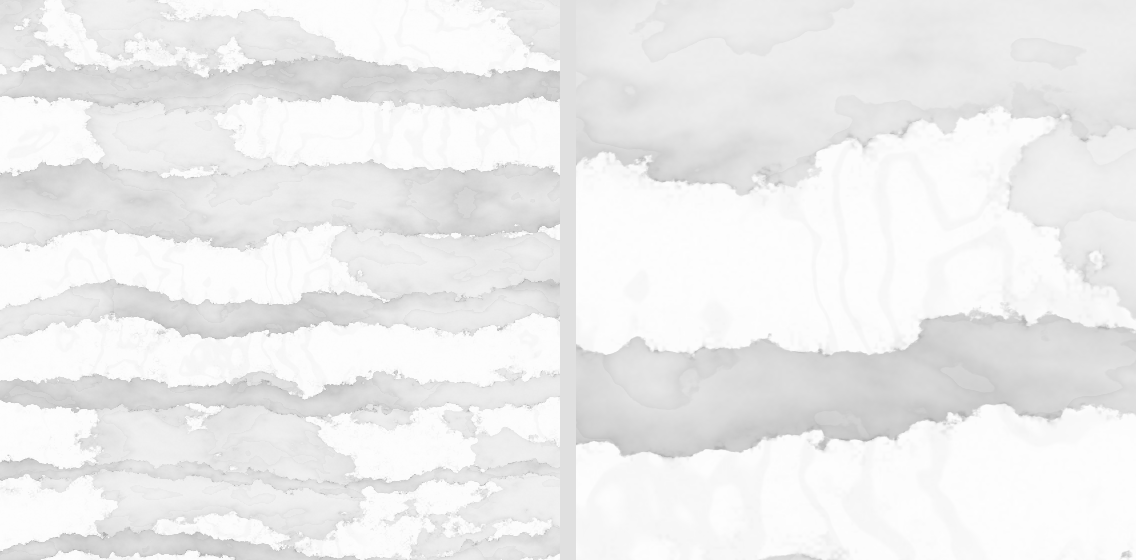
Left, the full canvas; right, a detail of the centre.
This texture is drawn by a Shadertoy shader. Its source:

```glsl
// Pale torn strata: ragged grey bands and shallow hollows between white shelves.
// Signed depths of bands and fbm hollows are roughened by fine noise, then
// shaded darker at their rims, with faint terraces, cracks and grain.

#define WHITE 0.992
#define BAND_DARK 0.83
#define BAND_LIGHT 0.93
#define HOLLOW_DARK 0.895
#define HOLLOW_LIGHT 0.945
#define WAVE_HEIGHT 0.11
#define RAGGED_HEIGHT 0.024
#define HOLLOW_LEVEL 0.59
#define CRACK_DARK 0.17
#define TERRACES 7.0
#define EDGE_SOFT 0.0012

// Centre height and half width of each grey band
const vec2 BANDS[6] = vec2[6](
    vec2(0.015, 0.020), vec2(0.153, 0.012), vec2(0.305, 0.023),
    vec2(0.450, 0.030), vec2(0.645, 0.058), vec2(0.850, 0.028));

float hash(vec2 p) {
    return fract(sin(dot(p, vec2(127.1, 311.7))) * 43758.5453);
}

float noise(vec2 p) {
    vec2 i = floor(p), f = fract(p);
    f = f * f * (3.0 - 2.0 * f);
    return mix(mix(hash(i), hash(i + vec2(1, 0)), f.x),
               mix(hash(i + vec2(0, 1)), hash(i + vec2(1, 1)), f.x), f.y);
}

float fbm(vec2 p) {
    float sum = 0.0, amplitude = 0.5;
    for (int i = 0; i < 5; i++) {
        sum += amplitude * noise(p);
        p = mat2(0.8, 0.6, -0.6, 0.8) * p * 2.03 + 17.3;
        amplitude *= 0.5;
    }
    return sum / 0.97;
}

// Positive inside a band, in canvas units
float bandDepth(float y) {
    float depth = -1.0;
    for (int i = 0; i < 6; i++)
        depth = max(depth, BANDS[i].y - abs(y - BANDS[i].x));
    return depth;
}

// Sawtooth steps, dark at the foot of each step
float terraceShade(float level) {
    float t = fract(level * TERRACES);
    return exp(-6.0 * t) * smoothstep(0.0, 0.04, t);
}

// Broken dark line along the rim where depth is zero
float crack(float depth, float breaks) {
    return CRACK_DARK * exp(-abs(depth) / 0.0014) * smoothstep(0.45, 0.8, breaks);
}

void mainImage(out vec4 fragColor, in vec2 fragCoord) {
    vec2 p = fragCoord / iResolution.y;

    // Shared noise fields
    vec2 warp = vec2(fbm(p * 7.0 + 3.1), fbm(p * 7.0 + 41.7)) - 0.5;
    vec2 q = p + 0.09 * warp;
    float ragged = (fbm(p * vec2(65.0, 80.0)) - 0.5) * RAGGED_HEIGHT;
    float grain = noise(p * 420.0);
    float breaks = 0.5 * grain + 0.5 * noise(p * 110.0 + 9.0);
    float core = fbm(q * vec2(3.5, 9.0) + 23.0);

    // Depths of bands and hollows
    float wave = (fbm(p * vec2(5.0, 4.0) + 61.0) - 0.5) * WAVE_HEIGHT;
    float band = bandDepth(p.y + wave) + ragged;
    float hollow = 0.13 * (fbm(q * vec2(4.0, 7.5) + 83.0) - HOLLOW_LEVEL) + 0.6 * ragged;

    // White shelves with faint swirls and grain near the rims
    float swirl = abs(fract(fbm(q * vec2(5.0, 4.0) + 7.0) * 9.0) - 0.5);
    float rim = exp(-max(-max(band, hollow), 0.0) / 0.012);
    float swirlShare = smoothstep(0.45, 0.65, noise(p * 5.0 + 31.0));
    float tone = WHITE - 0.02 * swirlShare * (1.0 - smoothstep(0.05, 0.16, swirl));
    tone -= 0.06 * rim * smoothstep(0.5, 0.95, breaks) + 0.01 * grain * rim;

    // Light hollows
    float steps = terraceShade(core + 2.0 * ragged);
    float hollowTone = mix(HOLLOW_DARK, HOLLOW_LIGHT, smoothstep(0.25, 0.6, core));
    hollowTone -= 0.04 * exp(-max(hollow, 0.0) / 0.005) + 0.035 * steps;
    tone = mix(tone, hollowTone, smoothstep(-EDGE_SOFT, EDGE_SOFT, hollow));
    tone -= 0.6 * crack(hollow, breaks) * (1.0 - smoothstep(0.0, 0.01, band));

    // Deep bands, lighter towards their middle
    float bandTone = mix(BAND_DARK, BAND_LIGHT, smoothstep(0.28, 0.66, core + 2.0 * band));
    bandTone -= 0.04 * exp(-max(band, 0.0) / 0.009) + 0.045 * steps;
    tone = mix(tone, bandTone, smoothstep(-EDGE_SOFT, EDGE_SOFT, band));
    tone -= crack(band, breaks);

    tone += 0.008 * (grain - 0.5);
    fragColor = vec4(vec3(clamp(tone, 0.0, 1.0)), 1.0);
}
```
